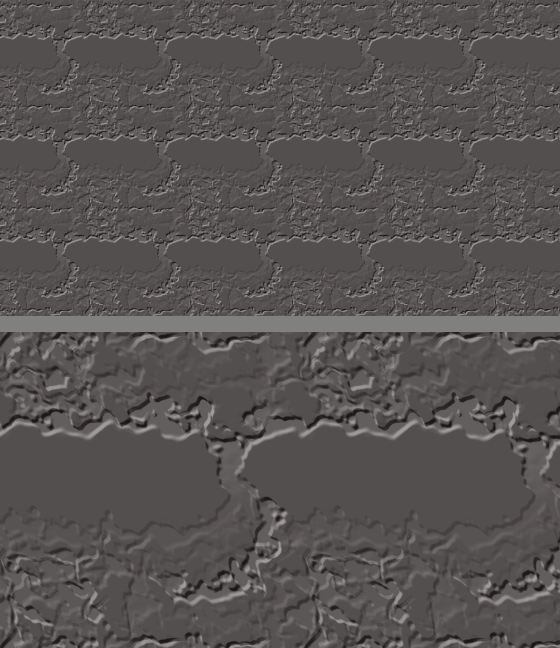
Top, the full canvas; bottom, a detail of the centre.
This texture is drawn by a Shadertoy shader. Its source:

```glsl
const float TILE = 0.3215;                  // repeat size, in canvas heights
const vec2 SLAB_CENTER = vec2(0.354, 0.833);
const vec2 SLAB_HALF = vec2(0.455, 0.15);   // sizes below are in tiles
const float SLAB_ROUND = 0.12;
const vec2 ARC_CENTER = vec2(0.42, -0.19);
const float ARC_RADIUS = 0.2;
const vec2 LADDER_CENTER = vec2(-0.11, 0.5);
const float RAIL_OFFSET = 0.12;
const float RUNG_SPACING = 0.1;
const vec2 SEAM_CENTER = vec2(0.39, 0.33);
const float SEAM_OFFSET = 0.13;
const float NETWORK_CELLS = 7.0;
const float WIDE = 0.02;
const float THIN = 0.008;
const float EDGE = 0.008;
const float RELIEF_STEP = 0.007;
const vec2 LIGHT = vec2(-0.6, 0.8);
const vec3 STONE = vec3(0.33, 0.31, 0.31);
const float HIGHLIGHT = 0.27;
const float SHADOW = 0.25;
const float FLOOR_TINT = 0.06;
const float TAU = 6.28318;

vec2 hash2(vec2 p) {
    vec2 k = vec2(dot(p, vec2(127.1, 311.7)), dot(p, vec2(269.5, 183.3)));
    return fract(sin(k) * 4375.85);
}

// Offset to the nearest repeat of the tile
vec2 wrap(vec2 p) {
    return p - floor(p + 0.5);
}

// Distances to the two nearest sites, repeating once per tile
vec2 cellDistances(vec2 p, float count) {
    p *= count;
    vec2 cell = floor(p);
    vec2 nearest = vec2(2.0);
    for (int y = -1; y <= 1; y++) {
        for (int x = -1; x <= 1; x++) {
            vec2 site = cell + vec2(x, y);
            vec2 jitter = hash2(mod(site, count) + count);
            float d = length(site + jitter - p);
            nearest.y = min(nearest.y, max(nearest.x, d));
            nearest.x = min(nearest.x, d);
        }
    }
    return nearest;
}

float roughness(vec2 p) {
    float sum = 0.0, amplitude = 0.045, count = 8.0;
    for (int i = 0; i < 3; i++) {
        sum += amplitude * (cellDistances(p, count).x - 0.45);
        amplitude *= 0.62;
        count *= 2.0;
    }
    return sum;
}

// Layered sines bend the cracks without breaking the repeat
vec2 meander(vec2 p) {
    p += 0.016 * sin(TAU * 3.0 * p.yx + vec2(0.4, 2.1));
    p += 0.011 * sin(TAU * 7.0 * p.yx + vec2(1.7, 0.6));
    return p + 0.006 * sin(TAU * 13.0 * p.yx + vec2(3.0, 4.2));
}

float groove(float d, float width, float depth) {
    return depth * (1.0 - smoothstep(width - EDGE, width + EDGE, d));
}

float height(vec2 p) {
    float rough = roughness(p);
    float fray = roughness(p.yx + 0.37);
    p = meander(p) + 1.2 * vec2(fray, rough);

    // Broad slab: deep above and beside, faint below
    vec2 q = wrap(p);
    vec2 b = abs(q) - SLAB_HALF + SLAB_ROUND;
    float slab = length(max(b, 0.0)) + min(max(b.x, b.y), 0.0) - SLAB_ROUND;
    float slabDepth = mix(0.25, 1.0, smoothstep(-0.12, 0.1, q.y));
    float carved = groove(abs(slab - 0.03) + rough, WIDE, slabDepth);

    // Curved crack dropping from the slab joint
    vec2 a = wrap(p - ARC_CENTER);
    float arcDepth = smoothstep(-0.1, 0.05, a.x - a.y);
    carved = max(carved, groove(abs(length(a) - ARC_RADIUS) + rough, WIDE, arcDepth));

    // Ladder of small blocks
    vec2 l = wrap(p - LADDER_CENTER);
    float rail = abs(abs(l.x) - RAIL_OFFSET);
    float rung = abs(fract(l.y / RUNG_SPACING) - 0.5) * RUNG_SPACING;
    float ladder = min(rail, max(rung, abs(l.x) - RAIL_OFFSET));
    float ladderDepth = 0.9 * (1.0 - smoothstep(0.2, 0.38, abs(l.y)));
    carved = max(carved, groove(ladder + fray, THIN, ladderDepth));

    // Short seams between the side stones
    vec2 s = wrap(p - SEAM_CENTER);
    float seam = abs(abs(s.y + 0.04 * sin(TAU * 3.0 * s.x)) - SEAM_OFFSET);
    float seamDepth = 1.0 - smoothstep(0.16, 0.3, abs(s.x));
    carved = max(carved, groove(seam + rough, THIN, seamDepth));

    // Fine cracks and shallow pits, denser around the ladder
    float outside = smoothstep(0.0, 0.06, slab);
    float dense = outside * mix(1.0, 0.35, smoothstep(0.2, 0.4, abs(l.x)));
    vec2 cells = cellDistances(p, NETWORK_CELLS);
    float network = (cells.y - cells.x) * 0.5 / NETWORK_CELLS;
    carved = max(carved, groove(network + rough, THIN, 0.5 * dense));
    float pits = 0.3 * smoothstep(0.004, 0.014, fray) * dense;
    return 1.0 - max(carved, pits);
}

vec3 shade(vec2 uv) {
    vec2 p = (uv - SLAB_CENTER) / TILE;
    float toward = height(p + LIGHT * RELIEF_STEP);
    float away = height(p - LIGHT * RELIEF_STEP);
    float relief = away - toward;
    float tone = relief * (relief > 0.0 ? HIGHLIGHT : SHADOW);
    return STONE + tone + FLOOR_TINT * (1.0 - 0.5 * (toward + away));
}

void mainImage(out vec4 fragColor, in vec2 fragCoord) {
    // Four samples smooth the edges
    vec3 color = vec3(0.0);
    for (int i = 0; i < 4; i++) {
        vec2 offset = vec2(i % 2, i / 2) * 0.5 - 0.25;
        color += shade((fragCoord + offset) / iResolution.y);
    }
    fragColor = vec4(color / 4.0, 1.0);
}
```
